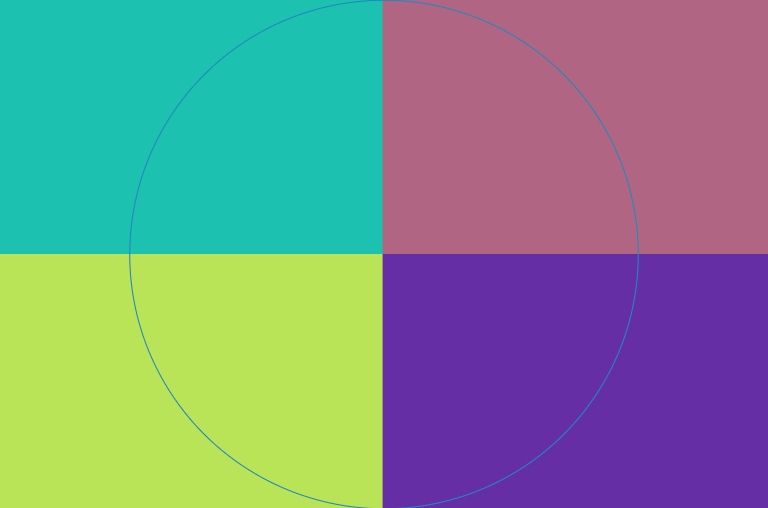
This background is drawn by a Shadertoy shader. Its source:

```glsl
const vec3 TEAL   = vec3(0.11, 0.755, 0.69);
const vec3 ROSE   = vec3(0.69, 0.40, 0.51);
const vec3 LIME   = vec3(0.73, 0.895, 0.34);
const vec3 PURPLE = vec3(0.395, 0.18, 0.645);
const vec3 BLUE   = vec3(0.13, 0.53, 0.75);

// Share of a pixel lying on the inner (negative) side of an edge
float coverage(float dist, float pixel) {
    return clamp(0.5 - dist / pixel, 0.0, 1.0);
}

// Signed distance to a ring of the given radius and line width
float ringDistance(vec2 p, float radius, float width) {
    return abs(length(p) - radius) - 0.5 * width;
}

// Four colour fields meeting at the origin of p
vec3 quadrants(vec2 p, float pixel) {
    float left = coverage(p.x, pixel);
    float lower = coverage(p.y, pixel);
    vec3 upperRow = mix(ROSE, TEAL, left);
    vec3 lowerRow = mix(PURPLE, LIME, left);
    return mix(upperRow, lowerRow, lower);
}

void mainImage(out vec4 fragColor, in vec2 fragCoord) {
    // Canvas heights, measured from the centre
    float pixel = 1.0 / iResolution.y;
    vec2 p = (fragCoord - 0.5 * iResolution.xy) * pixel;

    // Fields, with the vertical seam slightly left of centre
    vec2 seam = vec2(-0.0028, 0.0);
    vec3 color = quadrants(p - seam, pixel);

    // Thin circle, just cut off by the lower border
    vec2 ringCenter = vec2(0.0, -0.001);
    float ring = ringDistance(p - ringCenter, 0.5005, 0.0021);
    color = mix(color, BLUE, coverage(ring, pixel));

    fragColor = vec4(color, 1.0);
}
```
